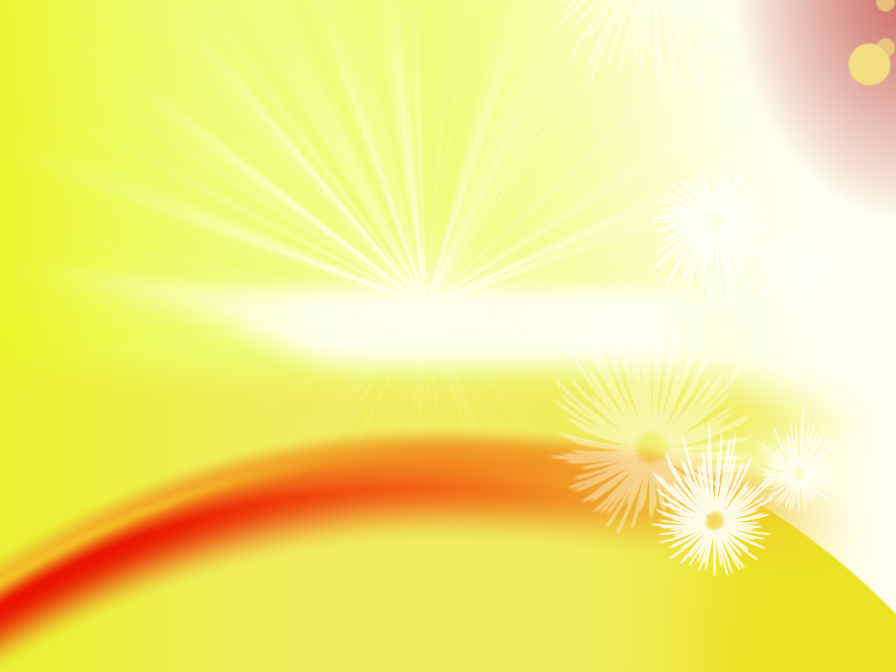
Reproduce this background procedurally as a WebGL 1 fragment shader.

```glsl
precision highp float;
uniform vec2 u_resolution;

#define RAY_CENTER vec2(0.634, 0.545)
#define HILL_CENTER vec2(0.580, -0.641)
#define HILL_RADIUS 1.047
#define ARC_PEAK vec2(0.642, 0.314)
#define LIME vec3(0.93, 0.99, 0.47)
#define LEMON vec3(0.92, 0.96, 0.14)
#define GOLD vec3(0.93, 0.89, 0.14)
#define CREAM vec3(1.0, 1.0, 0.94)
#define ROSE vec3(0.77, 0.35, 0.33)

float hash(float n) {
  return fract(sin(n * 127.1 + 3.7) * 4375.85);
}

float noise(float x) {
  float i = floor(x), f = fract(x);
  return mix(hash(i), hash(i + 1.0), f * f * (3.0 - 2.0 * f));
}

// Soft angular beam around a direction
float beam(float angle, float direction, float width) {
  float d = (angle - direction) / width;
  return exp(-d * d);
}

// Fan of light, strongest above the horizon
float rays(vec2 p) {
  vec2 d = p - RAY_CENTER;
  float r = length(d);
  float a = atan(d.x, d.y);
  float fine = pow(noise(a * 24.0 + 40.0), 3.0) * 0.45
             + pow(noise(a * 62.0 + 90.0), 4.0) * 0.30;
  float broad = beam(a, -0.33, 0.035) + beam(a, 0.31, 0.04)
              + beam(a, -0.70, 0.022) + beam(a, -0.92, 0.03)
              + beam(a, -1.20, 0.035) + beam(a, 1.15, 0.025)
              + 0.6 * beam(a, -0.13, 0.05) + 0.5 * beam(a, 0.52, 0.06);
  float up = smoothstep(-0.08, 0.06, d.y);
  float reach = 1.0 - smoothstep(0.08, mix(0.36, 0.62, up), r);
  float side = smoothstep(0.7, 1.4, abs(a)) * smoothstep(2.0, 1.5, abs(a));
  reach = max(reach, side * 0.5 * (1.0 - smoothstep(0.3, 0.75, r)));
  return (fine + broad * 0.55 * up) * reach * mix(0.35, 1.0, up);
}

// Drooping thin sparks leaving one point
float firework(vec2 p, vec2 center, float radius, float seed) {
  vec2 d = (p - center) / radius;
  d.y += 0.22 * dot(d, d);
  float r = length(d);
  float sparks = 0.0;
  for (int i = 0; i < 3; i++) {
    float layer = float(i);
    float count = 25.0 + 8.0 * layer;
    float a = (atan(d.x, d.y) / 6.2832 + 0.5) * count;
    float id = floor(a) + seed + 53.0 * layer;
    float across = abs(fract(a) - 0.3 - 0.4 * hash(id)) * 6.2832 * r / count;
    float tip = 0.65 + 0.4 * hash(id + 9.0);
    float line = 1.0 - smoothstep(0.006, 0.028, across);
    sparks += line * smoothstep(0.08, 0.3, r) * (1.0 - smoothstep(tip - 0.1, tip, r));
  }
  return min(sparks, 1.0) + 0.3 * exp(-5.0 * r * r);
}

float disc(vec2 p, vec2 center, float radius) {
  float edge = 1.5 / u_resolution.y;
  return 1.0 - smoothstep(-edge, edge, length(p - center) - radius);
}

void main() {
  vec2 p = gl_FragCoord.xy / u_resolution.y;
  p.x *= 1.33333 * u_resolution.y / u_resolution.x;

  // Sky, from lemon to cream with a rose corner
  vec3 color = mix(LEMON, LIME, smoothstep(-0.08, 0.42, p.x + 0.12 * (p.y - 0.5)));
  float paleness = smoothstep(0.62, 1.24, p.x + 0.15 * (p.y - 0.6));
  color = mix(color, CREAM, paleness);
  vec2 corner = (vec2(1.36, 1.03) - p) / vec2(0.27, 0.36);
  color = mix(color, ROSE, 0.95 * pow(max(1.0 - length(corner), 0.0), 0.9));

  // Yellow ground haze
  float hazeTop = 0.447 - 0.22 * pow(max(p.x - 0.9, 0.0), 1.5);
  float haze = 1.0 - smoothstep(hazeTop - 0.05, hazeTop + 0.05, p.y);
  vec3 ground = mix(vec3(0.92, 0.94, 0.20), vec3(0.94, 0.93, 0.36), smoothstep(0.0, 0.45, p.x));
  float wedge = smoothstep(0.9, 1.2, p.x) * (1.0 - smoothstep(0.31, 0.38, p.y));
  float hazeFade = (1.0 - smoothstep(1.05, 1.33, p.x)) * (1.0 - 0.5 * wedge);
  color = mix(color, ground, haze * hazeFade);

  // Bright horizon band and rays
  float left = max(0.4 - p.x, 0.0);
  float bandTop = 0.565 + 0.5 * left * left;
  float bandLow = mix(0.535, 0.462, smoothstep(0.25, 0.52, p.x)) + 0.35 * left * left;
  float band = smoothstep(bandLow - 0.035, bandLow + 0.03, p.y)
             * (1.0 - smoothstep(bandTop - 0.025, bandTop + 0.03, p.y));
  band *= smoothstep(0.0, 0.55, p.x) * (1.0 - 0.8 * smoothstep(0.95, 1.12, p.x));
  color = mix(color, vec3(1.0, 1.0, 0.95), 0.94 * band);
  vec2 g = (p - RAY_CENTER) / vec2(0.16, 0.075);
  float light = rays(p) + 0.65 * exp(-dot(g, g));
  color = mix(color, vec3(1.0, 1.0, 0.92), min(light, 0.95));

  // Hill with a crisp right shoulder
  vec3 hillColor = mix(ground, GOLD, smoothstep(0.55, 1.3, p.x + 0.4 * (0.3 - p.y)));
  float hill = disc(p, HILL_CENTER, HILL_RADIUS);
  color = mix(color, hillColor, hill * smoothstep(0.85, 1.12, p.x));

  // Glowing arc, red at left and gold at right
  float dx = p.x - ARC_PEAK.x;
  float depth = ARC_PEAK.y - dx * dx * (dx < 0.0 ? 0.463 : 0.25) - p.y;
  float soft = mix(0.012, 0.045, smoothstep(0.1, 0.9, p.x));
  float arcFade = 1.0 - smoothstep(0.85, 1.3, p.x);
  float halo = smoothstep(-0.055, -0.018, depth) * (1.0 - smoothstep(0.0, 0.05, depth));
  color = mix(color, vec3(0.95, 0.60, 0.13), halo * arcFade * mix(0.6, 0.85, smoothstep(0.0, 0.3, p.x)));
  float stripe = beam(depth, -0.006, 0.010) * (1.0 - smoothstep(0.2, 0.55, p.x));
  color = mix(color, vec3(0.96, 0.78, 0.14), 0.75 * stripe);
  vec3 ember = mix(vec3(0.92, 0.08, 0.0), vec3(0.95, 0.36, 0.06), smoothstep(0.1, 0.7, p.x));
  ember = mix(ember, vec3(0.93, 0.72, 0.15), smoothstep(0.6, 1.1, p.x));
  float body = smoothstep(-soft, soft + 0.015, depth) * (1.0 - smoothstep(0.03, 0.125, depth));
  color = mix(color, ember, body * arcFade);

  // Fireworks and corner lights
  float sparks = firework(p, vec2(1.063, 0.670), 0.098, 5.0)
               + 0.8 * firework(p, vec2(1.189, 0.604), 0.068, 31.0)
               + 0.5 * firework(p, vec2(0.97, 1.06), 0.16, 72.0);
  color = mix(color, vec3(1.0, 1.0, 0.97), min(0.8 * sparks, 0.9));
  float lights = max(disc(p, vec2(1.294, 0.904), 0.031), 0.7 * disc(p, vec2(1.318, 0.929), 0.014));
  lights = max(lights, 0.7 * disc(p, vec2(1.318, 0.997), 0.014));
  color = mix(color, vec3(0.96, 0.90, 0.50), 0.9 * lights);

  gl_FragColor = vec4(color, 1.0);
}
```
